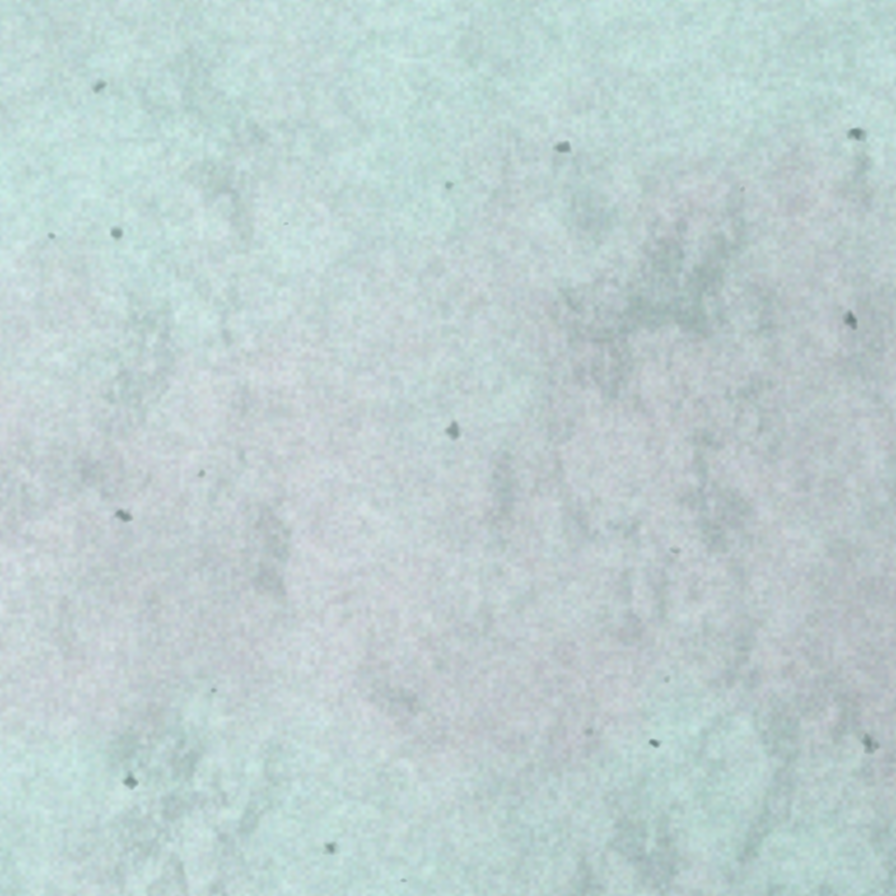
This texture is drawn by a WebGL 2 fragment shader. Its source:

```glsl
#version 300 es
precision highp float;
// Pale mint and lilac-grey weathered plaster with soft stains, fine grain and dark specks.

uniform vec2 u_resolution;
out vec4 outColor;

const vec3 MINT = vec3(0.764, 0.876, 0.862);
const vec3 LILAC = vec3(0.782, 0.818, 0.834);
const vec3 STAIN = vec3(0.560, 0.645, 0.645);
const vec3 SPECK = vec3(0.360, 0.450, 0.450);
const float STAIN_STRENGTH = 0.50;
const float SHADE_STRENGTH = 0.060;
const float MOTTLE_STRENGTH = 0.075;
const float GRAIN_CELLS = 192.0;
const float GRAIN_STRENGTH = 0.052;
const float CHROMA_STRENGTH = 0.036;
const float LARGE_SPECK_CELLS = 5.0;
const float SMALL_SPECK_CELLS = 7.0;

// Integer hash: three random values in 0..1 per lattice cell
vec3 hash3(vec2 cell, float seed) {
    uvec3 v = uvec3(ivec3(vec3(cell, seed))) * 1664525u + 1013904223u;
    v.x += v.y * v.z; v.y += v.z * v.x; v.z += v.x * v.y;
    v ^= v >> 16u;
    v.x += v.y * v.z; v.y += v.z * v.x; v.z += v.x * v.y;
    return vec3(v >> 8u) / 16777216.0;
}

// Smoothly interpolated lattice noise, three independent channels
vec3 noise3(vec2 p, float seed) {
    vec2 cell = floor(p);
    vec2 f = fract(p);
    f = f * f * (3.0 - 2.0 * f);
    vec3 low = mix(hash3(cell, seed), hash3(cell + vec2(1, 0), seed), f.x);
    vec3 high = mix(hash3(cell + vec2(0, 1), seed), hash3(cell + vec2(1, 1), seed), f.x);
    return mix(low, high, f.y);
}

// Fractal noise, centred near 0.5
float fbm(vec2 p, float seed, int octaves, float gain) {
    float sum = 0.0, weight = 0.5, total = 0.0;
    for (int i = 0; i < octaves; i++) {
        sum += weight * noise3(p, seed + float(i)).x;
        total += weight;
        weight *= gain;
        p = mat2(1.6, 1.2, -1.2, 1.6) * p + 7.3;
    }
    return sum / total;
}

// One soft, slightly irregular dot in some cells of a jittered grid
float specks(vec2 uv, float cells, float chance, vec2 radii, float seed) {
    vec2 cell = floor(uv * cells);
    vec3 place = hash3(cell, seed);
    vec3 look = hash3(cell, seed + 1.0);
    vec2 offset = uv - (cell + 0.12 + 0.76 * place.xy) / cells;
    float radius = mix(radii.x, radii.y, look.x);
    offset += radius * 0.8 * (noise3(uv * 150.0, seed + 2.0).xy - 0.5);
    offset.y *= mix(0.85, 1.3, look.y);
    float cover = 1.0 - smoothstep(0.2 * radius, 1.5 * radius, length(offset));
    return cover * step(place.z, chance) * mix(0.6, 1.0, look.z);
}

void main() {
    vec2 uv = gl_FragCoord.xy / u_resolution;

    // Mint above and at the foot, lilac-grey through the middle
    float cloud = fbm(uv * 3.0, 11.0, 5, 0.58) - 0.5;
    float height = uv.y + 0.55 * cloud - 0.14 * abs(uv.x - 0.45);
    float mintAmount = smoothstep(0.38, 0.88, height) + 0.8 * smoothstep(0.24, 0.04, height);
    mintAmount += 1.1 * (fbm(uv * 9.0, 23.0, 5, 0.68) - 0.5);
    vec3 color = mix(LILAC, MINT, clamp(mintAmount, 0.0, 1.0));

    // Broad shading, deeper toward the lower right
    float slope = smoothstep(0.2, 1.1, uv.x) * (1.0 - 0.6 * uv.y);
    color -= SHADE_STRENGTH * (slope + 1.0 * (fbm(uv * 5.0, 31.0, 4, 0.58) - 0.5));

    // Ragged stains gathered in patches, a little taller than wide
    float side = smoothstep(0.60, 0.85, uv.x) * smoothstep(0.95, 0.70, uv.y);
    float patches = smoothstep(0.38, 0.72, fbm(uv * vec2(4.5, 3.2), 47.0, 4, 0.58) + 0.13 * side);
    float mottle = smoothstep(0.40, 0.74, fbm(uv * vec2(23.0, 17.0), 59.0, 4, 0.75));
    color = mix(color, STAIN, STAIN_STRENGTH * mottle * (0.18 + 0.82 * patches));

    // Small cloudy mottling over the whole surface
    color += MOTTLE_STRENGTH * (fbm(uv * 42.0, 67.0, 3, 0.9) - 0.5);

    // Fine grain in brightness and hue
    vec3 fine = noise3(uv * GRAIN_CELLS, 71.0) - 0.5;
    float coarse = noise3(uv * GRAIN_CELLS * 0.5, 73.0).x - 0.5;
    color += GRAIN_STRENGTH * (fine.x + 0.5 * coarse);
    color += CHROMA_STRENGTH * (noise3(uv * GRAIN_CELLS, 79.0) - 0.5);

    // Scattered dark specks
    float large = specks(uv, LARGE_SPECK_CELLS, 0.45, vec2(0.005, 0.009), 83.0);
    float small = specks(uv, SMALL_SPECK_CELLS, 0.25, vec2(0.003, 0.005), 97.0);
    color = mix(color, SPECK, max(0.85 * large, 0.45 * small));

    outColor = vec4(clamp(color, 0.0, 1.0), 1.0);
}
```
